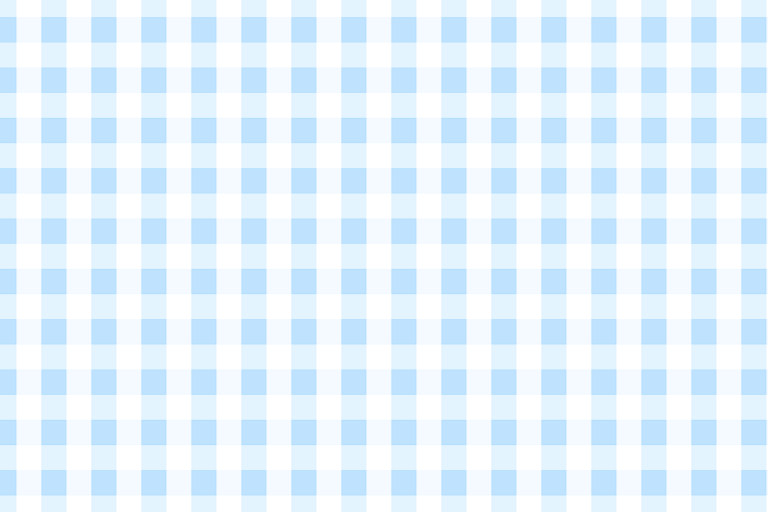
Reproduce this pattern procedurally as a Shadertoy shader.

```glsl
// Pale blue gingham: wide vertical and horizontal stripes cross to form
// four cell tones. Each axis is one repeating, box-filtered stripe, and
// a hairline seam slightly deepens the tint along the stripe edges.

const vec2 REPEATS = vec2(15.36, 10.173); // repeats across and down
const vec2 CENTER = vec2(0.078, 0.580);   // first stripe center, in repeats
const vec2 HALF_WIDTH = vec2(0.251, 0.252);
const float SEAM_HALF = 0.010;            // seam half width, in repeats
const float SEAM_DEPTH = 0.22;

const vec3 WHITE = vec3(1.0);
const vec3 ROW_TINT = vec3(0.958, 0.982, 1.0);
const vec3 COLUMN_TINT = vec3(0.893, 0.958, 1.0);
const vec3 CROSS_TINT = vec3(0.750, 0.892, 0.996);

// Distance from the nearest stripe center on each axis, in repeats.
vec2 centerDistance(vec2 p, vec2 center) {
    return abs(fract(p - center + 0.5) - 0.5);
}

// Share of a pixel lying below a limit.
vec2 coverage(vec2 dist, vec2 limit, vec2 pixel) {
    return clamp((limit - dist) / pixel + 0.5, 0.0, 1.0);
}

// Thin band just inside the stripe edge.
vec2 seamCoverage(vec2 dist, vec2 halfWidth, float seamHalf, vec2 pixel) {
    return coverage(dist, halfWidth, pixel)
         - coverage(dist, halfWidth - 2.0 * seamHalf, pixel);
}

// Blend the four cell tones by column (x) and row (y) coverage.
vec3 weave(vec2 stripe) {
    vec3 openRow = mix(WHITE, COLUMN_TINT, stripe.x);
    vec3 tintedRow = mix(ROW_TINT, CROSS_TINT, stripe.x);
    return mix(openRow, tintedRow, stripe.y);
}

void mainImage(out vec4 fragColor, in vec2 fragCoord) {
    vec2 p = fragCoord / iResolution.xy * REPEATS;
    vec2 pixel = REPEATS / iResolution.xy;

    vec2 dist = centerDistance(p, CENTER);
    vec2 stripe = coverage(dist, HALF_WIDTH, pixel);
    vec2 seam = seamCoverage(dist, HALF_WIDTH, SEAM_HALF, pixel);

    // Raising the tint to a power deepens dark cells most, white not at all.
    float depth = 1.0 + SEAM_DEPTH * max(seam.x, seam.y);
    fragColor = vec4(pow(weave(stripe), vec3(depth)), 1.0);
}
```
